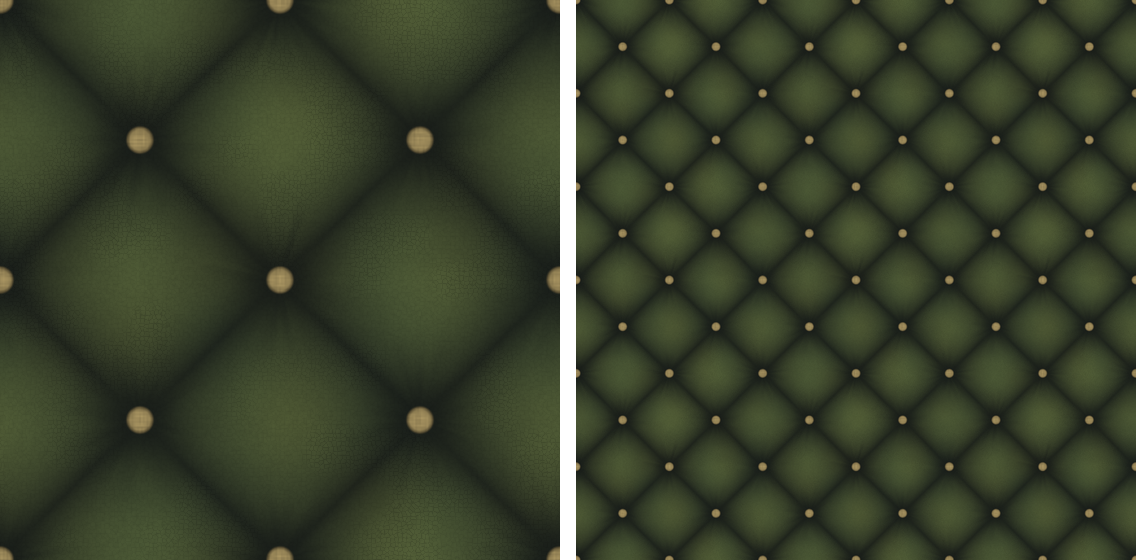
Left: one tile. Right: repeated 3 by 3.
Write a three.js fragment shader that draws this pattern.

```glsl
// Deep-buttoned green leather: soft diamond cushions meeting in dark diagonal
// seams, with a cloth button at every crossing. Cushions come from sines on
// diagonal axes; pebbled grain, folds and mottling use wrapping hash noise.
#define REPEATS 2.0
#define BUTTON_RADIUS 0.0485
#define EDGE_SOFT 0.005
#define GRAIN_CELLS 128.0
#define GRAIN_DEPTH 0.10
#define FOLD_DEPTH 0.20
#define FOLD_COUNT 44.0
#define SHADE_COLOR vec3(0.085, 0.100, 0.090)
#define LEATHER_COLOR vec3(0.308, 0.355, 0.208)
#define BUTTON_COLOR vec3(0.625, 0.550, 0.360)
#define PI 3.14159265

varying vec2 vUv;

vec2 hash2(vec2 p) {
  vec3 q = fract(p.xyx * vec3(0.1031, 0.1030, 0.0973));
  q += dot(q, q.yzx + 33.33);
  return fract((q.xx + q.yz) * q.zy);
}

// Value noise that repeats after "period" lattice cells
float noise(vec2 p, vec2 period) {
  vec2 i = floor(p);
  vec2 f = fract(p);
  f = f * f * (3.0 - 2.0 * f);
  float a = hash2(mod(i, period)).x;
  float b = hash2(mod(i + vec2(1.0, 0.0), period)).x;
  float c = hash2(mod(i + vec2(0.0, 1.0), period)).x;
  float d = hash2(mod(i + 1.0, period)).x;
  return mix(mix(a, b, f.x), mix(c, d, f.x), f.y);
}

float tiledNoise(vec2 uv, float cells) {
  return noise(uv * cells, vec2(cells));
}

// Gap between the two nearest cell points: 0 in creases, larger on pebbles
float pebbles(vec2 uv, float cells) {
  vec2 p = uv * cells;
  vec2 i = floor(p);
  vec2 f = fract(p);
  float nearest = 4.0;
  float second = 4.0;
  for (int y = -1; y <= 1; y++) {
    for (int x = -1; x <= 1; x++) {
      vec2 o = vec2(float(x), float(y));
      float d = length(o + 0.1 + 0.8 * hash2(mod(i + o, cells)) - f);
      second = min(second, max(nearest, d));
      nearest = min(nearest, d);
    }
  }
  return second - nearest;
}

// Radial gathers that fade out before the next button's territory
float folds(vec2 q, vec2 id) {
  float d = length(q);
  float turn = atan(q.y, q.x + 0.00001) / (2.0 * PI) + 0.5;
  float row = 5.0 * id.x + 23.0 * id.y + 3.0 * d;
  float n = noise(vec2(turn * FOLD_COUNT, row), vec2(FOLD_COUNT, 256.0));
  return (n - 0.5) * (1.0 - smoothstep(0.08, 0.34, d));
}

// Domed cloth button with crossed threads
vec3 buttonCloth(vec2 q, vec2 uv) {
  float r = length(q) / BUTTON_RADIUS;
  float warp = noise(uv * vec2(300.0, 40.0), vec2(300.0, 40.0));
  float weft = noise(uv * vec2(40.0, 300.0), vec2(40.0, 300.0));
  float dome = 1.0 - 0.20 * r * r - 0.30 * smoothstep(0.70, 1.0, r);
  return BUTTON_COLOR * dome * (0.88 + 0.12 * (warp + weft));
}

void main() {
  vec2 uv = vUv;
  vec2 p = uv * REPEATS;

  // Diagonal axes: seams lie on whole numbers, buttons where both are whole
  vec2 diagonal = vec2(p.x + p.y, p.x - p.y);
  vec2 node = floor(diagonal + 0.5);
  vec2 buttonAt = 0.5 * vec2(node.x + node.y, node.x - node.y);
  vec2 q = p - buttonAt;
  vec2 buttonId = mod(2.0 * buttonAt, 2.0 * REPEATS);
  float d = length(q);

  // Cushion swell, with a small difference from diamond to diamond
  vec2 mid = floor(diagonal) + 0.5;
  vec2 cushionId = mod(vec2(mid.x + mid.y, mid.x - mid.y), 2.0 * REPEATS);
  vec2 swell = abs(sin(PI * diagonal));
  float height = swell.x * swell.y;
  float light = 0.11 + 0.83 * pow(sqrt(height * height + 0.0004), 0.70);
  light *= 1.0 + 0.08 * (hash2(cushionId + 7.0).x - 0.5);
  light *= 1.0 + FOLD_DEPTH * 2.0 * folds(q, buttonId);
  light *= 1.0 - 0.75 * exp(-d * d / 0.012);

  // Broad mottling, then pebbled grain that is stronger in patches
  float mottle = 0.6 * tiledNoise(uv, 9.0) + 0.4 * tiledNoise(uv + 0.37, 23.0);
  light *= 0.94 + 0.12 * mottle;
  vec3 color = mix(SHADE_COLOR, LEATHER_COLOR, light);
  color *= 1.0 + vec3(0.05, 0.0, -0.04) * (tiledNoise(uv + 0.61, 7.0) - 0.5);

  float patchy = smoothstep(0.35, 0.80, tiledNoise(uv + 0.19, 13.0));
  float crease = 1.0 - smoothstep(0.0, 0.30, pebbles(uv, GRAIN_CELLS));
  float fleck = tiledNoise(uv, 256.0) - 0.5;
  color *= 1.0 + GRAIN_DEPTH * (mix(0.4, 1.2, patchy) * (0.35 - crease) + 0.7 * fleck);

  // Button over its own shadow
  float cover = 1.0 - smoothstep(-EDGE_SOFT, EDGE_SOFT, d - BUTTON_RADIUS);
  color = mix(color, buttonCloth(q, uv), cover);

  gl_FragColor = vec4(color, 1.0);
}
```
